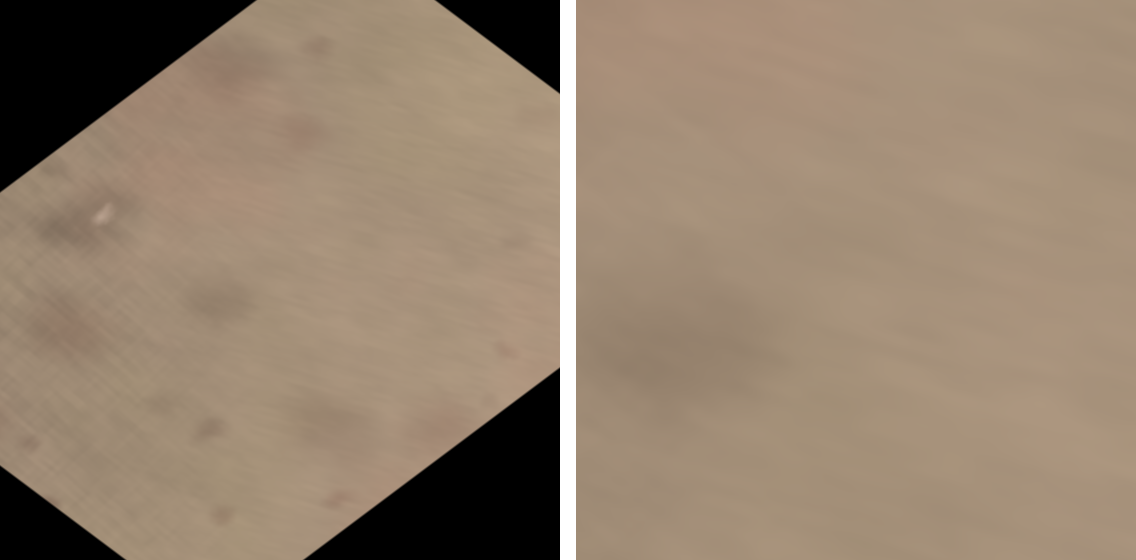
Left, the full canvas; right, a detail of the centre.
Give the GLSL for this texture, as a WebGL 2 fragment shader.

```glsl
#version 300 es
precision highp float;
// Soft mottled skin with fine slanted creases, cut to a tilted panel on black.

uniform vec2 u_resolution;
out vec4 fragColor;

const vec3 MID_TONE = vec3(0.625, 0.545, 0.462);
const vec3 FLUSH = vec3(0.022, -0.016, -0.012);    // reddish shift
const vec3 OLIVE = vec3(-0.006, 0.004, -0.014);    // yellowish shift
const vec2 RISING_NORMAL = vec2(-0.6, 0.8);        // normal of the rising edges
const vec2 FALLING_NORMAL = vec2(0.6, 0.8);        // normal of the falling edges
const vec2 RISING_RANGE = vec2(-0.325, 0.525);
const vec2 FALLING_RANGE = vec2(0.135, 1.266);
const float EDGE_SOFTNESS = 0.0012;
const float BLOTCH_CELLS = 6.0;
const float BLOTCH_SHARE = 0.5;
const float BLOTCH_DEPTH = 0.13;
const float CREASE_DEPTH = 0.075;
const vec2 CREASE_SCALE = vec2(26.0, 130.0);       // along, across
const vec2 SCAR_CENTRE = vec2(0.183, 0.612);

float hash(vec2 p) {
  vec3 q = fract(vec3(p.xyx) * 0.1031);
  q += dot(q, q.yzx + 33.33);
  return fract((q.x + q.y) * q.z);
}

float noise(vec2 p) {
  vec2 i = floor(p), f = fract(p);
  f = f * f * f * (f * (f * 6.0 - 15.0) + 10.0);
  return mix(mix(hash(i), hash(i + vec2(1, 0)), f.x),
             mix(hash(i + vec2(0, 1)), hash(i + vec2(1, 1)), f.x), f.y);
}

vec2 rotate(vec2 p, float angle) {
  float c = cos(angle), s = sin(angle);
  return vec2(c * p.x + s * p.y, c * p.y - s * p.x);
}

// Layered noise centred on zero
float fbm(vec2 p) {
  float sum = 0.0, weight = 0.5;
  for (int i = 0; i < 4; i++) {
    sum += weight * (noise(p) - 0.5);
    p = rotate(p, 0.6) * 2.03 + 17.0;
    weight *= 0.5;
  }
  return sum;
}

// Fine parallel creases running along the given angle
float creases(vec2 p, float angle) {
  vec2 q = rotate(p, angle) + 0.008 * vec2(0.0, fbm(p * 9.0)) + 5.0;
  return 0.6 * noise(q * CREASE_SCALE) + 0.4 * noise(q * CREASE_SCALE * 0.53 + 31.0) - 0.5;
}

// Compact soft bump
float bump(vec2 offset, float radius) {
  float k = max(0.0, 1.0 - dot(offset, offset) / (radius * radius));
  return k * k;
}

// Scattered dark marks: x = depth, y = reddening
vec2 blotches(vec2 p) {
  vec2 warped = p + 0.045 * vec2(fbm(p * 13.0), fbm(p * 13.0 + 40.0));
  vec2 cell = floor(warped * BLOTCH_CELLS);
  vec2 total = vec2(0.0);
  for (int y = -1; y <= 1; y++) {
    for (int x = -1; x <= 1; x++) {
      vec2 id = cell + vec2(x, y) + 23.0;
      float present = step(hash(id + 3.7), BLOTCH_SHARE);
      vec2 centre = (id - 23.0 + 0.2 + 0.6 * vec2(hash(id), hash(id + 51.3))) / BLOTCH_CELLS;
      float size = hash(id + 87.1);
      float radius = mix(0.025, 0.11, size * size);
      float mark = present * bump((warped - centre) * vec2(0.85, 1.15), radius);
      total += mark * vec2(mix(0.5, 1.0, hash(id + 11.9)), hash(id + 67.4));
    }
  }
  return total;
}

// Coverage of the band between two parallel edges
float band(float d, vec2 range, float blur) {
  return smoothstep(-blur, blur, d - range.x) * smoothstep(-blur, blur, range.y - d);
}

void main() {
  vec2 p = gl_FragCoord.xy / u_resolution;

  // Broad light, brighter to the lower right, with cloudy mottling
  float tone = 0.968 + 0.12 * (0.8 * p.x + 0.2 * (1.0 - p.y));
  tone += 0.10 * fbm(p * 3.5 + 8.0) + 0.07 * fbm(rotate(p, -0.4) * vec2(11.0, 19.0));

  // Marks, deeper on the shaded left
  vec2 marks = blotches(p);
  tone -= BLOTCH_DEPTH * marks.x * mix(1.1, 0.6, p.x);

  // Creases flatten out towards the right and cross on the left
  float leftness = 1.0 - smoothstep(0.1, 0.6, p.x);
  float grain = mix(creases(p, -0.28), creases(p, -0.7), leftness);
  grain += 0.6 * leftness * creases(p + 3.0, 0.75);
  tone += CREASE_DEPTH * grain * mix(0.6, 1.0, leftness);

  // Small pale scar in a dark halo
  vec2 fromScar = p - SCAR_CENTRE + 0.03 * vec2(fbm(p * 25.0), fbm(p * 25.0 + 9.0));
  tone -= 0.12 * bump(fromScar, 0.1);
  float scar = bump(rotate(fromScar, 0.5) * vec2(0.8, 1.3), 0.026);
  tone += 0.24 * scar;

  // Hue drifts between flushed and olive patches
  float hue = 3.2 * fbm(p * 2.6 + 60.0);
  vec3 skin = MID_TONE * tone + FLUSH * (max(hue, 0.0) + 0.6 * marks.y);
  skin += OLIVE * max(-hue, 0.0) + vec3(0.0, 0.01, 0.03) * scar;

  // Tilted panel outline
  float blur = EDGE_SOFTNESS + 0.7 / min(u_resolution.x, u_resolution.y);
  float panel = band(dot(p, RISING_NORMAL), RISING_RANGE, blur)
              * band(dot(p, FALLING_NORMAL), FALLING_RANGE, blur);
  fragColor = vec4(skin * panel, 1.0);
}
```
